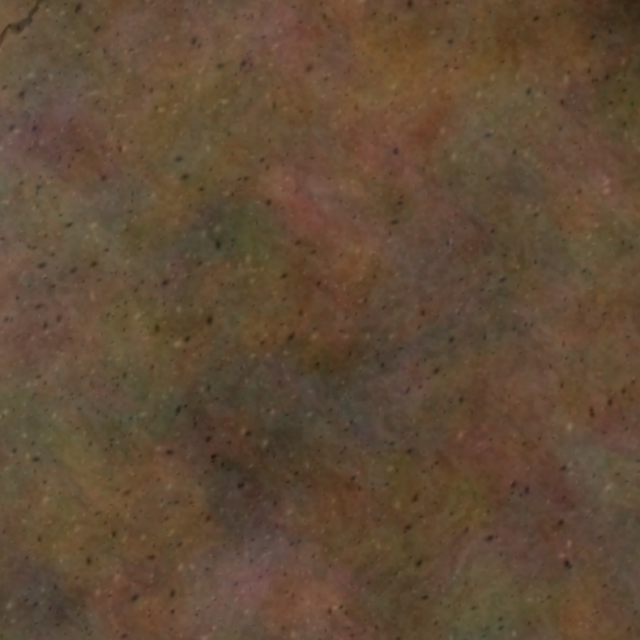
A WebGL 2 fragment shader for this texture:

```glsl
#version 300 es
precision highp float;

uniform vec2 u_resolution;
out vec4 fragColor;

vec3 hash3(vec2 p) {
    vec3 q = fract(p.xyx * vec3(0.1031, 0.1030, 0.0973));
    q += dot(q, q.yxz + 33.33);
    return fract((q.xxy + q.yzz) * q.zyx);
}

// Smooth cellular noise: random triples blended by distance, centred on zero
vec3 cellBlend(vec2 p) {
    vec2 cell = floor(p);
    vec3 sum = vec3(0.0);
    float total = 0.0;
    for (int y = -1; y <= 1; y++) {
        for (int x = -1; x <= 1; x++) {
            vec2 id = cell + vec2(x, y);
            vec2 d = id + 0.1 + 0.8 * hash3(id + 71.0).xy - p;
            float weight = exp(-5.0 * dot(d, d));
            sum += weight * (hash3(id) - 0.5);
            total += weight;
        }
    }
    return sum / total;
}

// Layered mottling; each layer is turned to hide the cell grid
vec3 mottle(vec2 p) {
    vec3 sum = vec3(0.0);
    float amplitude = 1.0;
    for (int i = 0; i < 4; i++) {
        sum += amplitude * cellBlend(p + 19.0 * float(i));
        p = mat2(1.6, 1.3, -1.3, 1.6) * p;
        amplitude *= 0.62;
    }
    return sum;
}

// Scattered grains: x is pale coverage, y is dark coverage
vec2 specks(vec2 p, float density) {
    vec2 cell = floor(p);
    vec2 cover = vec2(0.0);
    for (int y = -1; y <= 1; y++) {
        for (int x = -1; x <= 1; x++) {
            vec2 id = cell + vec2(x, y);
            vec3 place = hash3(id + 137.0);
            vec3 kind = hash3(id + 311.0);
            vec2 d = id + place.xy - p;
            float angle = 0.9 + 1.6 * (kind.z - 0.5);
            d = mat2(cos(angle), -sin(angle), sin(angle), cos(angle)) * d;
            d.x *= 0.65;
            float radius = mix(0.09, 0.2, kind.y * kind.y);
            float grain = exp(-dot(d, d) / (radius * radius));
            grain *= step(place.z, density) * mix(0.25, 1.0, kind.y);
            cover = max(cover, grain * (kind.x < 0.5 ? vec2(1, 0) : vec2(0, 1)));
        }
    }
    return cover;
}

float glow(vec2 uv, vec2 centre, vec2 size) {
    vec2 d = (uv - centre) / size;
    return exp(-dot(d, d));
}

void main() {
    vec2 uv = gl_FragCoord.xy / u_resolution;
    vec2 warped = uv + 0.015 * sin(uv.yx * 17.0 + vec2(1.0, 4.0))
                     + 0.006 * sin(uv.yx * 43.0 + uv * 29.0);

    // Broad light and tint
    vec3 color = vec3(0.375, 0.293, 0.222);
    color += vec3(0.055, 0.022, -0.018) * glow(uv, vec2(0.55, 0.88), vec2(0.32, 0.30));
    color += vec3(0.045, 0.050, 0.048) * glow(uv, vec2(0.02, 0.78), vec2(0.22, 0.38));
    color += vec3(0.035, 0.004, -0.012) * glow(uv, vec2(0.95, 0.30), vec2(0.25, 0.30));
    color -= vec3(0.075, 0.052, 0.038) * glow(uv, vec2(0.42, 0.36), vec2(0.22, 0.20));
    color -= vec3(0.170, 0.130, 0.110) * glow(uv, vec2(1.02, 1.02), vec2(0.15, 0.13));

    // Cloudy stains: brightness, red to green, ochre to grey
    vec3 stain = mottle(warped * 7.0);
    color += stain.x * vec3(0.085, 0.076, 0.065);
    color += stain.y * vec3(0.058, -0.028, -0.006);
    color += stain.z * vec3(0.014, 0.008, -0.066);

    // Fine rough grain
    vec3 rough = cellBlend(warped * 75.0 + 7.0);
    vec3 fine = cellBlend(uv * 150.0 + 53.0);
    color += 0.040 * rough.x + 0.036 * fine.x;
    color += 0.016 * rough.y * vec3(1.0, -0.5, -0.3);

    // Pale and dark grains, thicker to the lower left
    float density = mix(0.42, 0.20, smoothstep(0.2, 1.3, uv.x + 0.4 * uv.y));
    vec2 grains = specks(uv * 42.0, density) + 0.6 * specks(uv * 71.0 + 23.0, density);
    color += grains.x * vec3(0.105, 0.100, 0.088);
    color -= grains.y * vec3(0.160, 0.135, 0.105);

    // Short crack near the upper left corner
    float crackY = 0.935 + 0.9 * uv.x + 0.007 * sin(uv.x * 120.0) + 0.012 * rough.z;
    float crack = smoothstep(0.012, 0.002, abs(uv.y - crackY));
    crack *= smoothstep(0.09, 0.05, uv.x);
    color -= crack * vec3(0.13, 0.11, 0.09);

    fragColor = vec4(clamp(color, 0.0, 1.0), 1.0);
}
```
